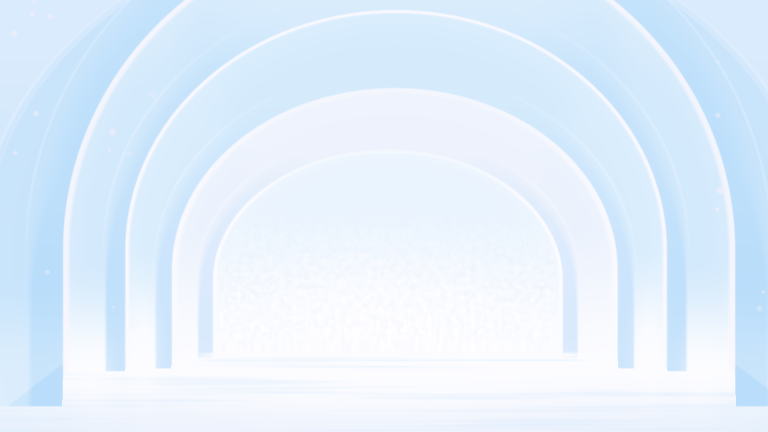
Write a Shadertoy shader that draws this background.

```glsl
// A pale hall of nested arches opening onto a bright, glittering garden.
// Arches are painted from the nearest to the farthest using an approximate
// ellipse distance; a streaked floor, glows and scattered motes finish it.

const vec3 WHITE = vec3(0.99, 0.99, 1.0);
const vec3 BLUSH = vec3(0.975, 0.96, 0.99);
const vec3 SHADE = vec3(0.71, 0.86, 0.98);
const vec3 PALE = vec3(0.88, 0.94, 0.99);

vec2 hash2(vec2 p) {
    vec3 q = fract(p.xyx * vec3(0.1031, 0.1030, 0.0973));
    q += dot(q, q.yzx + 33.33);
    return fract((q.xx + q.yz) * q.zy);
}

float corner(vec2 i, vec2 f, vec2 e) {
    return dot(hash2(i + e) * 2.0 - 1.0, f - e);
}

float gradientNoise(vec2 p) {
    vec2 i = floor(p), f = fract(p), u = f * f * (3.0 - 2.0 * f), e = vec2(0, 1);
    return mix(mix(corner(i, f, e.xx), corner(i, f, e.yx), u.x),
               mix(corner(i, f, e.xy), corner(i, f, e.yy), u.x), u.y);
}

// Falls from one at a to zero at b.
float fall(float a, float b, float x) { return 1.0 - smoothstep(a, b, x); }

// Half ellipse on straight legs; negative inside the opening.
float archDistance(vec2 q, vec2 radii) {
    q.y = max(q.y, 0.0);
    float k = length(q / radii);
    return k * (k - 1.0) / max(length(q / (radii * radii)), 1e-4);
}

float glow(vec2 p, vec2 center, vec2 size) {
    vec2 q = (p - center) / size;
    return exp(-dot(q, q));
}

// Soft dots, one per cell, kept with the given probability.
float motes(vec2 p, float cells, float density) {
    vec2 id = floor(p * cells), f = fract(p * cells);
    vec2 r = hash2(id + 17.0), s = hash2(id + 71.0);
    float radius = mix(0.10, 0.26, s.y);
    float spot = fall(radius * 0.4, radius, length(f - 0.25 - 0.5 * r));
    return spot * step(s.x, density) * mix(0.4, 1.0, r.y);
}

vec3 floorColor(vec2 p) {
    float broad = gradientNoise(vec2(p.x * 1.3 + 3.0, p.y * 42.0));
    float fine = gradientNoise(vec2(p.x * 2.2 + 9.0, p.y * 130.0));
    vec3 c = mix(vec3(0.93, 0.95, 0.99), WHITE, smoothstep(0.0, 0.16, p.y));
    c = mix(c, PALE, 0.5 * smoothstep(0.45, 0.95, abs(p.x)) * fall(0.02, 0.1, p.y));
    c = mix(c, WHITE, 0.6 * glow(p, vec2(0.0, 0.11), vec2(0.45, 0.09)));
    return mix(c, vec3(0.84, 0.915, 0.99), clamp(broad * 0.8 + fine * 0.6, 0.0, 0.6));
}

void mainImage(out vec4 fragColor, in vec2 fragCoord) {
    vec2 p = (fragCoord - vec2(0.5 * iResolution.x, 0.0)) / iResolution.y;
    float aa = 1.2 / iResolution.y;

    // Per arch: center x, spring height, half width, rise.
    vec4 arches[5] = vec4[5](
        vec4(0.035, 0.421, 0.961, 0.764), vec4(0.035, 0.421, 0.778, 0.752),
        vec4(0.028, 0.421, 0.627, 0.556), vec4(0.025, 0.375, 0.516, 0.421),
        vec4(0.009, 0.352, 0.405, 0.301));
    // Per arch: side thickness, rim width, rim strength, floor height inside.
    vec4 trims[5] = vec4[5](
        vec4(0.012, 0.005, 0.22, 0.0625), vec4(0.085, 0.020, 0.80, 0.1435),
        vec4(0.050, 0.013, 0.90, 0.150), vec4(0.042, 0.019, 0.75, 0.176),
        vec4(0.038, 0.013, 0.85, 0.183));
    vec3 walls[5] = vec3[5](
        vec3(0.785, 0.895, 0.985), vec3(0.795, 0.90, 0.985), vec3(0.835, 0.922, 0.99),
        vec3(0.93, 0.95, 0.99), vec3(0.915, 0.955, 0.995));

    // Nested walls, with a blue reveal outside and a bright rim inside each.
    vec3 col = mix(vec3(0.80, 0.90, 0.99), vec3(0.85, 0.92, 0.99), smoothstep(0.4, 0.9, p.y));
    float ground = 0.0625, d = 0.0;
    for (int i = 0; i < 5; i++) {
        vec4 arch = arches[i], trim = trims[i];
        float depth = float(i) / 4.0, front = i == 0 ? 0.3 : 1.0;
        vec2 q = p - arch.xy;
        d = archDistance(q, arch.zw);
        float inside = fall(-aa, aa, d);
        float side = smoothstep(0.35, 1.0, abs(q.x) / arch.z);

        // The reveal dissolves toward the crown and firms up down the legs.
        float leg = fall(-0.1, 0.22, q.y);
        vec3 reveal = mix(SHADE, vec3(0.84, 0.91, 0.99), depth * depth);
        float strip = fall(trim.x * mix(0.1, 0.8, leg), trim.x, d) * step(-aa, d);
        col = mix(col, reveal, strip * side * mix(0.6, 0.88, leg) * front);
        float crease = fall(0.0, 2.0 * aa, abs(d - trim.x));
        col = mix(col, WHITE, crease * 0.22 * side * (1.0 - leg));

        // Slanted shade at the foot of the nearest piers.
        if (i == 1) {
            float above = p.y - 0.155 + 0.75 * (abs(q.x) - arch.z);
            col = mix(col, PALE, 0.4 * fall(0.10, 0.36, p.y) * smoothstep(-aa, 3.0 * aa, above));
            col = mix(col, SHADE, 0.35 * fall(-aa, aa, above));
        }

        // Walls pale beside the legs and dissolve into light at the floor.
        float pallor = i == 0 ? 0.0 : 0.5 * (1.0 - depth) * smoothstep(0.25, 0.65, side);
        if (i == 1) pallor += 0.6 * smoothstep(0.75, 1.0, p.y) * (1.0 - side);
        vec3 wall = mix(walls[i], PALE, pallor);
        wall = mix(wall, WHITE, front * fall(0.12, mix(0.36, 0.54, depth), p.y));
        wall = mix(wall, WHITE, 0.25 * exp(min(d, 0.0) / 0.03) * trim.z);
        float width = trim.y * mix(0.8, 1.0, side);
        float strength = trim.z * mix(i > 2 ? 0.5 : 1.0, 1.0, side);
        float rim = smoothstep(-width, -width * 0.4, d) * strength;
        col = mix(col, mix(wall, mix(BLUSH, WHITE, depth), rim), inside);
        ground = mix(ground, trim.w, inside);
    }

    // Garden light and glitter within the last opening.
    float opening = fall(-0.02, -0.01, d);
    float band = smoothstep(0.18, 0.24, p.y) * fall(0.36, 0.54, p.y);
    float stems = gradientNoise(p * vec2(110.0, 28.0)) * fall(0.20, 0.34, p.y);
    float haze = gradientNoise(p * 70.0) + 0.6 * gradientNoise(p * 130.0);
    col = mix(col, WHITE, opening * 0.85 * glow(p, vec2(0.0, 0.24), vec2(0.33, 0.16)));
    col += opening * (band * haze + 0.8 * stems) * vec3(0.035, 0.024, 0.010);
    float glitter = max(motes(p, 48.0, 0.40), motes(p + 4.3, 85.0, 0.45));
    col = mix(col, vec3(1.0, 0.98, 0.99), opening * band * glitter * 0.85);

    // Floor, bright threshold and its shadow.
    col = mix(col, floorColor(p), fall(ground - 2.0 * aa, ground, p.y));
    float sill = fall(0.40, 0.48, abs(p.x - 0.02));
    col = mix(col, PALE, 0.5 * sill * glow(p, vec2(p.x, 0.166), vec2(1.0, 0.003)));
    col = mix(col, WHITE, sill * glow(p, vec2(p.x, 0.178), vec2(1.0, 0.006)));

    // Light spilling between the legs, and a few drifting petals.
    vec2 m = vec2(abs(p.x - 0.029), p.y);
    col = mix(col, WHITE, 0.75 * glow(m, vec2(0.585, 0.19), vec2(0.030, 0.11)));
    col = mix(col, WHITE, 0.45 * glow(m, vec2(0.700, 0.13), vec2(0.050, 0.09)));
    float petals = motes(p + 2.7, 22.0, 0.06) * smoothstep(0.45, 0.7, m.x);
    col = mix(col, vec3(0.98, 0.94, 0.98), petals * smoothstep(0.2, 0.35, p.y) * 0.6);

    fragColor = vec4(clamp(col, 0.0, 1.0), 1.0);
}
```
